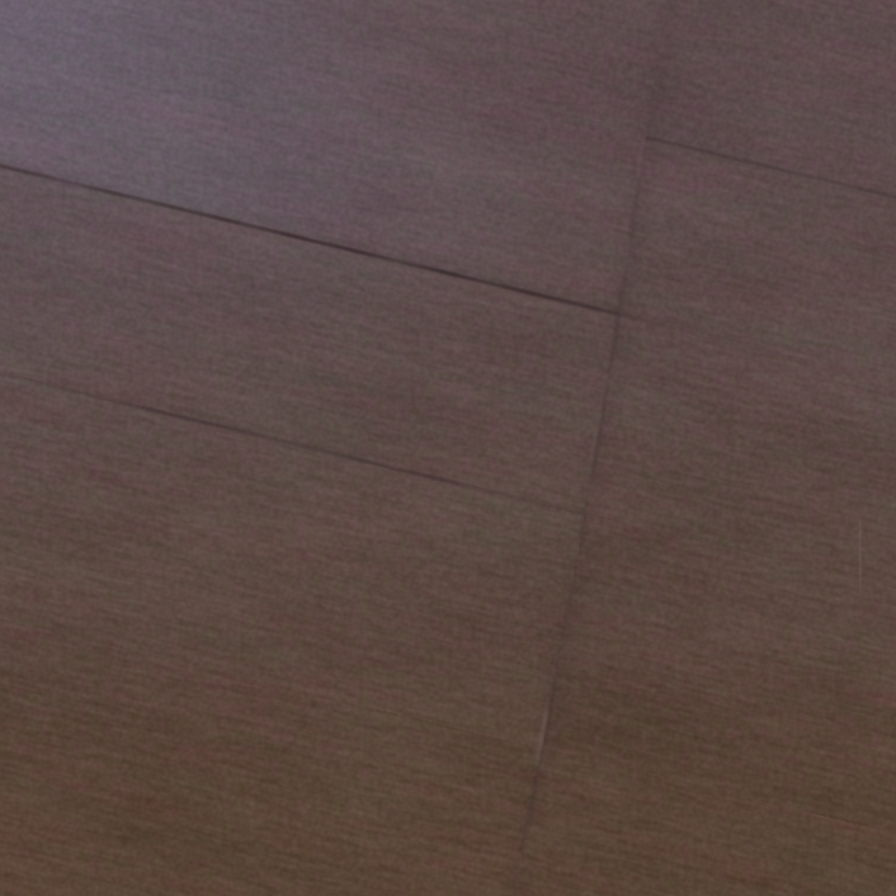
This texture is drawn by a three.js fragment shader. Its source:

```glsl
varying vec2 vUv;

const vec3 WARM_BROWN = vec3(0.348, 0.266, 0.214);
const vec3 MID_BROWN = vec3(0.360, 0.289, 0.272);
const vec3 MAUVE_BROWN = vec3(0.363, 0.291, 0.296);
const vec3 SHEEN = vec3(0.415, 0.378, 0.428);
const vec3 SEAM_DARK = vec3(0.215, 0.165, 0.170);
const vec3 WORN_EDGE = vec3(0.455, 0.390, 0.365);

const float SLOPE = 0.24;
const float TOP_SEAM = 1.02;
const float ROW_RATE = 5.144;
const float ROW_BEND = 1.297;

float hash(vec2 p) {
  vec3 q = fract(vec3(p.xyx) * 0.1031);
  q += dot(q, q.yzx + 33.33);
  return fract((q.x + q.y) * q.z);
}

vec2 gradient(vec2 cell) {
  float angle = 6.28318 * hash(cell);
  return vec2(cos(angle), sin(angle));
}

float gradientNoise(vec2 p) {
  vec2 i = floor(p), f = fract(p);
  vec2 u = f * f * f * (f * (f * 6.0 - 15.0) + 10.0);
  vec2 e = vec2(1.0, 0.0);
  float low = mix(dot(gradient(i), f), dot(gradient(i + e), f - e), u.x);
  float high = mix(dot(gradient(i + e.yx), f - e.yx),
                   dot(gradient(i + e.xx), f - e.xx), u.x);
  return mix(low, high, u.y);
}

float fbm(vec2 p) {
  float sum = 0.0, amplitude = 0.6;
  for (int i = 0; i < 3; i++) {
    sum += amplitude * gradientNoise(p);
    p = p * 2.03 + 17.3;
    amplitude *= 0.55;
  }
  return sum;
}

float line(float d, float halfWidth) {
  return 1.0 - smoothstep(0.0, halfWidth, abs(d));
}

float span(float x, float start, float end, float soft) {
  return smoothstep(start - soft, start + soft, x)
       * (1.0 - smoothstep(end - soft, end + soft, x));
}

// Light falling from the upper left over a warm to mauve ramp
vec3 floorTone(vec2 p, float row) {
  vec3 tone = mix(WARM_BROWN, MID_BROWN, smoothstep(0.0, 0.6, p.y));
  tone = mix(tone, MAUVE_BROWN, smoothstep(0.45, 0.9, p.y));
  vec2 c = p - vec2(0.0, 1.03);
  vec2 g = (p - vec2(0.36, 0.78)) * vec2(1.0, 1.4);
  float glow = 0.95 * exp(-7.5 * dot(c, c)) + 0.24 * exp(-18.0 * dot(g, g));
  return mix(tone, SHEEN, glow * mix(1.0, 0.6, smoothstep(0.97, 1.03, row)));
}

// Short streaks, broad bands and soft colour mottling
vec3 woodGrain(vec2 p, vec2 grainUv, float seed) {
  vec2 g = grainUv + seed * 7.0;
  float streak = gradientNoise(g * vec2(16.0, 140.0))
               + 0.8 * gradientNoise(g * vec2(40.0, 215.0) + 4.0);
  float band = fbm(g * vec2(3.0, 15.0));
  float blotch = fbm(grainUv * vec2(4.0, 7.0) + 61.0);
  float mottle = gradientNoise(p * 105.0) + 1.2 * gradientNoise(p * 190.0 + 9.0);
  float tint = fbm(g * vec2(5.0, 26.0) + 31.0);
  float speck = gradientNoise(p * 70.0 + 50.0);
  float strength = mix(1.0, 0.65, smoothstep(0.3, 1.0, p.y));
  return vec3(0.028 * streak * strength + 0.033 * band + 0.022 * blotch + 0.022 * mottle)
       + vec3(0.024, -0.014, 0.004) * tint
       + vec3(0.016, -0.008, 0.017) * speck;
}

void main() {
  vec2 p = vUv;

  // Slanted boards, widening toward the lower edge
  float across = p.y + SLOPE * p.x;
  float along = p.x - SLOPE * p.y;
  float depth = TOP_SEAM - across;
  float row = depth * (ROW_RATE - ROW_BEND * depth);
  float seamId = floor(row + 0.5);
  float seamGap = (row - seamId) / (ROW_RATE - 2.0 * ROW_BEND * depth);

  // Leaning butt joint between the left and right boards
  float jointGap = p.x - (0.573 + 0.2 * p.y - 0.03 * p.y * p.y);
  float right = smoothstep(-0.002, 0.002, jointGap);
  float seed = hash(vec2(floor(row), step(0.0, jointGap)) + 12.0);

  vec3 color = floorTone(p, row);
  color += woodGrain(p, vec2(along, across), seed);
  color += 0.006 * (seed - 0.5);

  // Long seams: crisp in the middle, worn away toward their ends
  float wear = 0.85 + 0.7 * gradientNoise(vec2(p.x * 17.0, seamId * 5.3));
  float upper = span(seamId, 0.5, 1.5, 0.1) * mix(0.5, 0.76, span(p.x, 0.2, 0.64, 0.1));
  float lower = span(seamId, 1.5, 2.5, 0.1) * mix(0.18, 0.5, span(p.x, 0.14, 0.56, 0.08));
  float rightTop = span(seamId, -0.5, 0.5, 0.1) * 0.32;
  float rightFaint = span(seamId, 0.5, 1.5, 0.1) * 0.2 * (1.0 - smoothstep(0.69, 0.8, p.x));
  float seam = mix(upper + lower, rightTop + rightFaint, right) * wear;
  color = mix(color, SEAM_DARK, clamp(seam, 0.0, 1.0) * line(seamGap, 0.0044));
  color = mix(color, SEAM_DARK, 0.16 * seam * line(seamGap, 0.013));
  color = mix(color, WORN_EDGE, 0.18 * seam * line(seamGap - 0.007, 0.006));

  // Butt joint: soft shadow, broken gap and chipped pale edges
  float jointWear = gradientNoise(vec2(p.y * 16.0, 3.7));
  float jointFade = 1.0 - smoothstep(0.8, 0.88, p.y);
  color = mix(color, SEAM_DARK, 0.1 * line(jointGap - 0.004, 0.026));
  float gap = max(0.0, 0.13 + 0.35 * jointWear) * jointFade;
  color = mix(color, SEAM_DARK, gap * line(jointGap, 0.006));
  float chips = 0.4 * span(p.y, 0.15, 0.21, 0.02)
              + 0.2 * span(p.y, 0.47, 0.61, 0.04) * smoothstep(-0.2, 0.3, jointWear)
              + 0.2 * span(p.y, 0.79, 0.84, 0.02);
  color = mix(color, WORN_EDGE, chips * line(jointGap + 0.003, 0.005));

  // Single hairline scratch
  float scratch = line(p.x - 0.96, 0.0025) * span(p.y, 0.34, 0.42, 0.015);
  color = mix(color, WORN_EDGE, 0.35 * scratch);

  gl_FragColor = vec4(color, 1.0);
}
```
